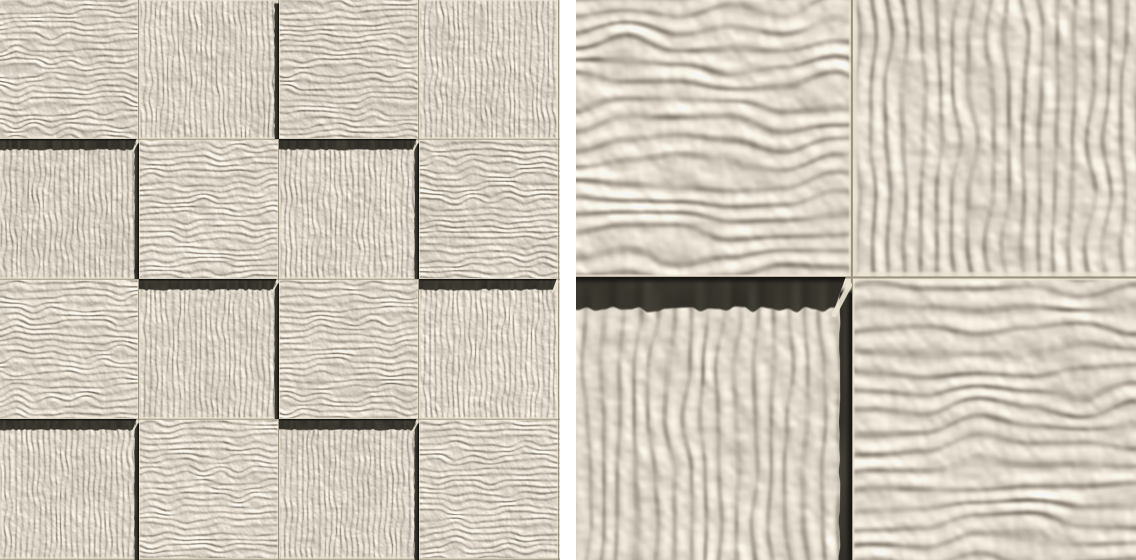
Left: the whole. Right: its middle third, enlarged.
Reproduce this texture procedurally as a WebGL 2 fragment shader.

```glsl
#version 300 es
precision highp float;

uniform vec2 u_resolution;
out vec4 outColor;

#define TILES 4.0
#define GRID_SHIFT vec2(0.010, 0.006)
#define ROW_GROOVES 22.0
#define COLUMN_GROOVES 25.0
#define RELIEF 0.27
#define STONE_LIGHT 0.805
#define TOP_SHADOW 0.074
#define SIDE_SHADOW 0.029
#define CREAM vec3(0.93, 0.90, 0.83)
#define JOINT vec3(0.50, 0.46, 0.38)
#define SHADOW vec3(0.21, 0.20, 0.17)

float hash(vec2 p) {
    vec3 q = fract(p.xyx * vec3(0.1031, 0.1030, 0.0973));
    q += dot(q, q.yzx + 33.33);
    return fract((q.x + q.y) * q.z);
}

float noise(vec2 p) {
    vec2 i = floor(p), f = fract(p);
    f = f * f * (3.0 - 2.0 * f);
    return mix(mix(hash(i), hash(i + vec2(1, 0)), f.x),
               mix(hash(i + vec2(0, 1)), hash(i + vec2(1, 1)), f.x), f.y);
}

float segmentDistance(vec2 p, vec2 a, vec2 b) {
    vec2 ab = b - a;
    return length(p - a - ab * clamp(dot(p - a, ab) / dot(ab, ab), 0.0, 1.0));
}

// Height of the combed stone: broken, wavering grooves plus grain.
float stoneHeight(vec2 p, vec2 seed, bool recessed) {
    float along = recessed ? p.y : p.x;
    float across = recessed ? p.x * COLUMN_GROOVES : -p.y * ROW_GROOVES;
    float waver = noise(vec2(along * 8.0, across * 0.5) + seed) - 0.5;
    float ridge = fract(across + waver * (recessed ? 0.7 : 1.3));
    float profile = smoothstep(0.0, 0.36, ridge) * (1.0 - smoothstep(0.36, 1.0, ridge));
    float breakup = noise(vec2(along * (recessed ? 20.0 : 11.0), across * 0.9) + seed.yx);
    float grain = 0.75 * noise(p * 27.0 + seed) + 0.32 * noise(p * 61.0 + seed.yx);
    return profile * mix(0.35, 1.3, breakup) + grain;
}

void main() {
    vec2 uv = gl_FragCoord.xy / u_resolution;
    vec2 grid = vec2(uv.x, 1.0 - uv.y) * TILES + GRID_SHIFT;
    vec2 cell = min(floor(grid), TILES - 1.0);
    vec2 p = grid - cell;
    vec2 seed = cell * vec2(37.3, 53.7) + 11.0;
    bool recessed = mod(cell.x + cell.y, 2.0) > 0.5;
    float aa = 0.75 * TILES / u_resolution.y;

    // Grazing light from the upper right.
    vec2 toLight = vec2(0.55, -0.83) * 0.005;
    float slope = stoneHeight(p + toLight, seed, recessed)
                - stoneHeight(p - toLight, seed, recessed);
    float mottle = noise(p * 9.0 + seed) - 0.5;
    float light = STONE_LIGHT - RELIEF * slope + 0.05 * mottle + 0.02 * (hash(seed) - 0.5);
    vec3 color = clamp(vec3(light + 0.03, light, light - 0.05), 0.2, 0.97);

    // Smooth cream rims with a hairline joint.
    vec2 toEdge = min(p, abs(1.0 - p));
    float edge = min(toEdge.x, toEdge.y);
    float rimWidth = recessed ? 0.016 : 0.008;
    color = mix(color, CREAM, 0.75 * (1.0 - smoothstep(rimWidth * 0.5, rimWidth + aa, edge)));
    color = mix(color, JOINT, 0.75 * (1.0 - smoothstep(0.002 - aa * 0.5, 0.002 + aa, edge)));

    if (recessed) {
        // Shadows cast by the raised blocks above and to the right.
        bool blockAbove = cell.y > 0.5;
        bool blockRight = cell.x < TILES - 1.5;
        float streak = noise(vec2(p.x * 48.0, p.y * 8.0) + seed);
        float ragged = (streak - 0.5) * 0.014;
        float top = 1.0 - smoothstep(-aa, aa + 0.004, p.y - TOP_SHADOW - ragged);
        top *= 1.0 - smoothstep(-aa, aa, p.x - 0.985 + 0.35 * p.y);
        float wobble = (noise(vec2(p.y * 34.0, 3.0) + seed) - 0.5) * 0.006;
        float side = smoothstep(-aa, aa, p.x - 1.0 + SIDE_SHADOW + wobble);
        side *= smoothstep(0.02, 0.04, p.y);
        float shade = max(blockAbove ? top : 0.0, blockRight ? side : 0.0);

        float nearest = min(blockAbove ? p.y : 1.0, blockRight ? abs(1.0 - p.x) : 1.0);
        vec3 dark = SHADOW * mix(0.45, 0.85 + 0.4 * streak, smoothstep(0.0, 0.018, nearest));
        color = mix(color, dark, shade);

        // Lit mitre where the two shadows meet.
        float mitre = segmentDistance(p, vec2(0.958, 0.088), vec2(0.995, 0.018));
        float lit = 1.0 - smoothstep(0.006 - aa, 0.006 + aa, mitre);
        color = mix(color, CREAM, blockAbove ? lit * 0.9 : 0.0);
    }

    outColor = vec4(color, 1.0);
}
```
